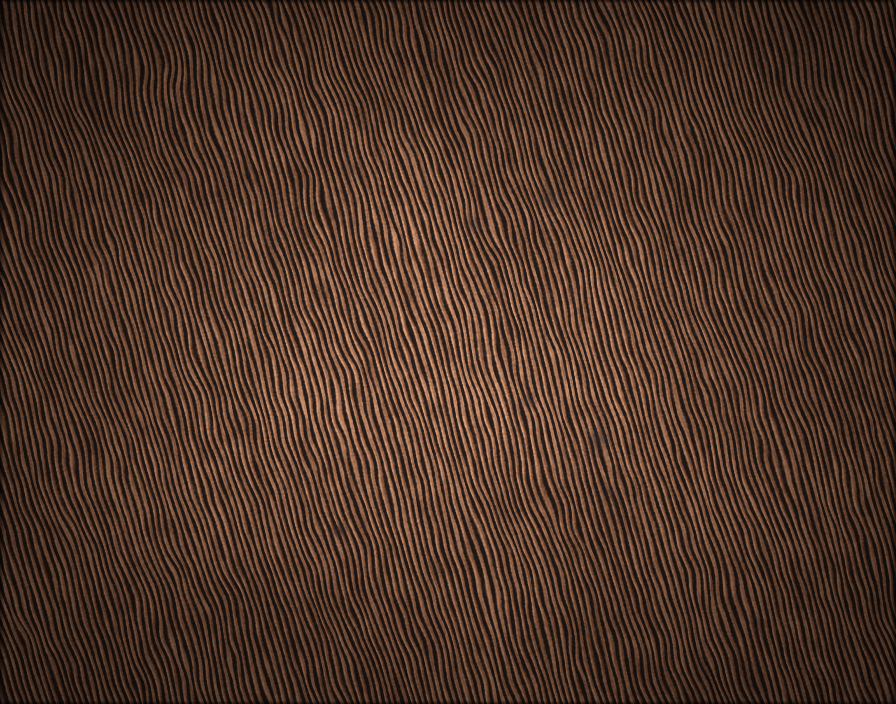
A Shadertoy shader for this texture:

```glsl
// Brown grained leather: fine wavy slanted ridges with dark grooves and a vignette.

const float RIDGES = 104.0;        // ridges per canvas height
const float LEAN = 0.29;           // sideways drift of a ridge per unit of height
const float BROAD_WAVE = 1.4;      // bends, in ridge widths
const float SMALL_WAVE = 0.85;
const float FINE_WAVE = 0.42;
const float GROOVE_LEVEL = 0.42;
const float EDGE_SOFTNESS = 0.40;
const float STRAND = 0.34;
const float GRAIN = 0.20;
const float CORNER_LIGHT = 0.36;
const float BORDER = 0.006;
const int SMUDGES = 7;
const vec3 GROOVE = vec3(0.150, 0.112, 0.098);
const vec3 RUST = vec3(0.485, 0.300, 0.205);
const vec3 TAN = vec3(0.83, 0.61, 0.47);
const vec3 SMUDGE = vec3(0.20, 0.17, 0.18);
const float TAU = 6.2831853;

float hash(vec2 p) {
    return fract(sin(dot(p, vec2(12.9898, 78.233))) * 43758.5453);
}

float noise(vec2 p) {
    vec2 i = floor(p), f = fract(p);
    f = f * f * (3.0 - 2.0 * f);
    return mix(mix(hash(i), hash(i + vec2(1, 0)), f.x),
               mix(hash(i + vec2(0, 1)), hash(i + vec2(1, 1)), f.x), f.y);
}

// Position across the ridges; whole numbers are ridge crests.
float ridgePhase(vec2 p) {
    float across = p.x + LEAN * p.y;
    float broad = noise(vec2(across * 6.0, p.y * 8.0 + across * 3.0)) - 0.5;
    float small = noise(vec2(across * 17.0, p.y * 18.0 - across * 7.0) + 37.0) - 0.5;
    float fine = noise(vec2(across * 62.0, p.y * 32.0) + 71.0) - 0.5;
    return across * RIDGES + BROAD_WAVE * broad + SMALL_WAVE * small + FINE_WAVE * fine;
}

// Thin line that repeats once per ridge.
float thinLine(float phase) {
    return pow(0.5 + 0.5 * cos(TAU * phase), 3.0);
}

// Faint dark marks scattered over the middle of the canvas.
float smudges(vec2 p, float aspect) {
    float mark = 0.0;
    for (int i = 0; i < SMUDGES; i++) {
        float id = float(i);
        vec2 seat = vec2(hash(vec2(id, 3.0)) * aspect, hash(vec2(id, 8.0)));
        vec2 centre = mix(vec2(0.5 * aspect, 0.5), seat, 0.55);
        float size = mix(0.007, 0.016, hash(vec2(id, 5.0)));
        vec2 offset = (p - centre) / size;
        mark += exp(-dot(offset, offset)) * mix(0.2, 0.6, hash(vec2(id, 11.0)));
    }
    return min(mark, 0.6);
}

float vignette(vec2 uv) {
    float light = mix(1.0, CORNER_LIGHT, smoothstep(0.0, 1.5, length(uv * 2.0 - 1.0)));
    vec2 inset = min(uv, 1.0 - uv);
    return light * mix(0.5, 1.0, smoothstep(0.0, BORDER, min(inset.x, inset.y)));
}

void mainImage(out vec4 fragColor, in vec2 fragCoord) {
    vec2 uv = fragCoord / iResolution.xy;
    vec2 p = fragCoord / iResolution.y;
    float phase = ridgePhase(p);

    // Ridge profile, split into strands and roughened along its length
    float strand = noise(vec2(phase * 2.7, p.y * 36.0)) - 0.5;
    float speck = noise(p * 402.0) - 0.5;
    float height = 0.5 + 0.5 * cos(TAU * phase) + STRAND * strand + GRAIN * speck;
    float soft = max(EDGE_SOFTNESS, fwidth(phase));
    float ridge = smoothstep(GROOVE_LEVEL - soft, GROOVE_LEVEL + soft, height);

    // Bright line on the left flank, broken fainter one on the right
    float broken = noise(vec2(floor(phase + 0.5) * 3.0, p.y * 28.0));
    float lines = thinLine(phase + 0.13) * mix(1.1, 0.6, broken)
                + thinLine(phase - 0.20) * 0.7 * broken;
    float patchTone = noise(p * 7.0 + 19.0) - 0.5;
    float pale = clamp(lines + 0.5 * strand + 0.15 * patchTone, 0.0, 1.0);
    vec3 color = mix(GROOVE, mix(RUST, TAN, pale), ridge);
    color *= 1.0 + GRAIN * speck + 0.10 * patchTone;

    // Marks, then edge darkening that warms as it deepens
    color = mix(color, SMUDGE, smudges(p, iResolution.x / iResolution.y));
    float light = vignette(uv);
    color *= light * mix(vec3(1.06, 0.95, 0.87), vec3(1.0), light);
    fragColor = vec4(color, 1.0);
}
```
